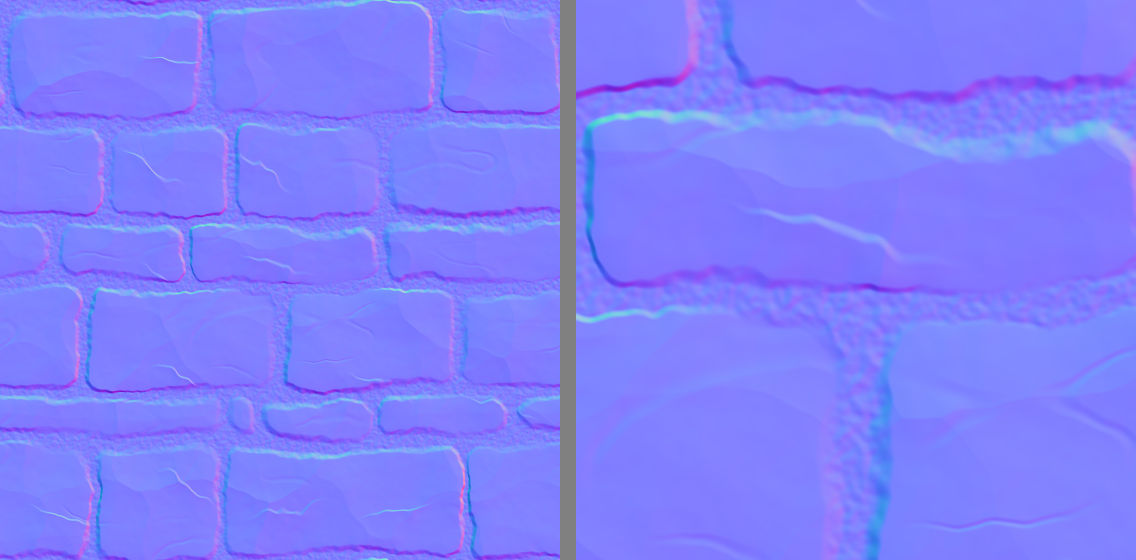
Left, the full canvas; right, a detail of the centre.
A WebGL 1 fragment shader for this texture map:

```glsl
precision highp float;
uniform vec2 u_resolution;

// Bed joints from bottom to top, and the upright joints of each course
const float BED_1 = 0.208, BED_2 = 0.293, BED_3 = 0.495, BED_4 = 0.607, BED_5 = 0.779;
const vec4 JOINTS_1 = vec4(0.161, 0.397, 0.833, 0.833);
const vec4 JOINTS_2 = vec4(0.408, 0.470, 0.669, 0.918);
const vec4 JOINTS_3 = vec4(0.151, 0.505, 0.820, 0.820);
const vec4 JOINTS_4 = vec4(0.089, 0.331, 0.674, 0.674);
const vec4 JOINTS_5 = vec4(0.193, 0.415, 0.685, 0.685);
const vec4 JOINTS_6 = vec4(0.010, 0.362, 0.777, 0.777);

const vec2 HALF_GAP = vec2(0.0045, 0.007);
const float GAP_VARIATION = 0.006;
const float CORNER_RADIUS = 0.034;
const float EDGE_HEIGHT = 0.0019;
const float EDGE_WIDTH = 0.011;
const float DOME_HEIGHT = 0.0021;
const float DOME_REACH = 0.02;
const float STONE_TILT = 0.02;
const float FACET_GRID = 7.0;
const float FACET_DEPTH = 0.0042;
const float CHIP_GRID = 5.0;
const float CHIP_DEPTH = 0.0017;
const float CREASE_DEPTH = 0.0004;
const float GRAIN_DEPTH = 0.0004;
const float MORTAR_DEPTH = 0.0009;
const float SAMPLE_STEP = 0.001;

vec2 hash2(vec2 p) {
  return fract(sin(vec2(dot(p, vec2(127.1, 311.7)), dot(p, vec2(269.5, 183.3)))) * 43758.5);
}

float corner(vec2 cell, vec2 offset, vec2 period) {
  return dot(hash2(mod(cell, period)) * 2.0 - 1.0, offset);
}

// Gradient noise that tiles over the unit square
float noise(vec2 uv, vec2 freq) {
  vec2 p = uv * freq, i = floor(p), f = p - i;
  vec2 u = f * f * f * (f * (f * 6.0 - 15.0) + 10.0);
  vec2 e = vec2(1.0, 0.0);
  return mix(mix(corner(i, f, freq), corner(i + e, f - e, freq), u.x),
             mix(corner(i + e.yx, f - e.yx, freq), corner(i + e.xx, f - e.xx, freq), u.x), u.y);
}

// Shallow hollows meeting in curved ridges
float facets(vec2 uv) {
  vec2 bend = vec2(noise(uv, vec2(8.0)), noise(uv + 0.29, vec2(8.0)));
  vec2 p = uv * FACET_GRID + 0.5 * bend, i = floor(p);
  float lowest = 9.0;
  for (int y = -1; y <= 1; y++) {
    for (int x = -1; x <= 1; x++) {
      vec2 cell = i + vec2(x, y);
      vec2 id = mod(cell, FACET_GRID);
      vec2 q = p - cell - hash2(id + 5.0);
      lowest = min(lowest, dot(q, q) + dot(q, hash2(id + 29.0) - 0.5));
    }
  }
  return lowest;
}

// Slanted ledges, at most one per grid cell, tapering at both ends
float chips(vec2 uv) {
  vec2 p = uv * CHIP_GRID, id = mod(floor(p), CHIP_GRID);
  vec2 local = fract(p) - 0.5, shift = hash2(id + 17.0) - 0.5, pick = hash2(id + 41.0);
  float angle = mix(-0.6, 0.4, pick.x), c = cos(angle), s = sin(angle);
  vec2 q = local - 0.35 * shift;
  q = vec2(c * q.x + s * q.y, c * q.y - s * q.x);
  q.y += 0.16 * noise(uv, vec2(12.0)) + 0.05 * noise(uv, vec2(40.0));
  float taper = 1.0 - smoothstep(0.05, 0.4, abs(q.x));
  float ledge = (1.0 - smoothstep(-0.013, 0.013, q.y)) * exp(min(q.y, 0.0) * 7.0);
  float inside = smoothstep(0.0, 0.15, 0.5 - max(abs(local.x), abs(local.y)));
  return step(0.35, pick.y) * taper * ledge * inside;
}

// Bounds of the stone around p: left, bottom, right, top
vec4 stoneBounds(vec2 p) {
  vec2 span = vec2(0.0, BED_1);
  vec4 joints = JOINTS_1;
  if (p.y > BED_1) { span = vec2(BED_1, BED_2); joints = JOINTS_2; }
  if (p.y > BED_2) { span = vec2(BED_2, BED_3); joints = JOINTS_3; }
  if (p.y > BED_3) { span = vec2(BED_3, BED_4); joints = JOINTS_4; }
  if (p.y > BED_4) { span = vec2(BED_4, BED_5); joints = JOINTS_5; }
  if (p.y > BED_5) { span = vec2(BED_5, 1.0); joints = JOINTS_6; }
  vec4 lefts = joints - step(p.x, joints);
  vec4 rights = lefts + 1.0;
  return vec4(max(max(lefts.x, lefts.y), max(lefts.z, lefts.w)), span.x,
              min(min(rights.x, rights.y), min(rights.z, rights.w)), span.y);
}

float height(vec2 uv) {
  // Ragged outlines
  vec2 warp = vec2(0.022, 0.030) * vec2(noise(uv, vec2(5.0)), noise(uv + 0.37, vec2(4.0)))
            + 0.010 * vec2(noise(uv + 0.61, vec2(17.0)), noise(uv + 0.13, vec2(16.0)))
            + 0.0045 * vec2(noise(uv, vec2(43.0)), noise(uv + 0.43, vec2(47.0)));
  vec2 p = fract(uv + warp);
  float ragged = 0.0035 * noise(uv + 0.71, vec2(84.0));
  vec4 box = stoneBounds(p);
  vec2 fromCentre = p - 0.5 * (box.xy + box.zw);
  vec2 halfSize = 0.5 * (box.zw - box.xy) - HALF_GAP - GAP_VARIATION * noise(uv, vec2(9.0));
  float radius = CORNER_RADIUS * (1.0 + 0.9 * noise(uv + 0.83, vec2(6.0)));
  radius = min(radius, 0.9 * min(halfSize.x, halfSize.y));
  vec2 q = abs(fromCentre) - halfSize + radius;
  float d = length(max(q, 0.0)) + min(max(q.x, q.y), 0.0) - radius;

  // Stone relief: crisp in places, worn soft elsewhere
  float wear = noise(uv + 0.21, vec2(8.0));
  float edgeWidth = EDGE_WIDTH * clamp(1.0 + 1.6 * wear, 0.4, 1.6);
  float stone = 1.0 - smoothstep(-edgeWidth, 0.0, d + ragged);
  float rise = EDGE_HEIGHT * clamp(1.0 + 2.0 * noise(uv + 0.57, vec2(6.0)), 0.35, 2.0);
  vec2 id = floor(fract(box.xy) * 500.0 + 0.25);
  float crease = 1.0 - smoothstep(0.0, 0.05, abs(noise(p, vec2(6.0, 13.0))));
  crease *= smoothstep(0.0, 0.25, noise(uv + 0.5, vec2(7.0)));
  float relief = rise + DOME_HEIGHT * (1.0 - exp(min(d, 0.0) / DOME_REACH))
               + STONE_TILT * dot(hash2(id) - 0.5, fromCentre)
               + FACET_DEPTH * (facets(p) - 0.15) + CHIP_DEPTH * chips(p) - CREASE_DEPTH * crease
               + GRAIN_DEPTH * (noise(uv, vec2(22.0, 30.0)) + 0.4 * noise(uv, vec2(70.0)));
  float mortar = MORTAR_DEPTH * (noise(uv, vec2(90.0)) + 0.6 * noise(uv, vec2(170.0)));
  return mix(mortar, relief, stone);
}

void main() {
  vec2 uv = gl_FragCoord.xy / u_resolution, e = vec2(SAMPLE_STEP, 0.0);
  vec2 rise = vec2(height(uv + e) - height(uv - e), height(uv + e.yx) - height(uv - e.yx));
  gl_FragColor = vec4(normalize(vec3(-rise / (2.0 * SAMPLE_STEP), 1.0)) * 0.5 + 0.5, 1.0);
}
```
